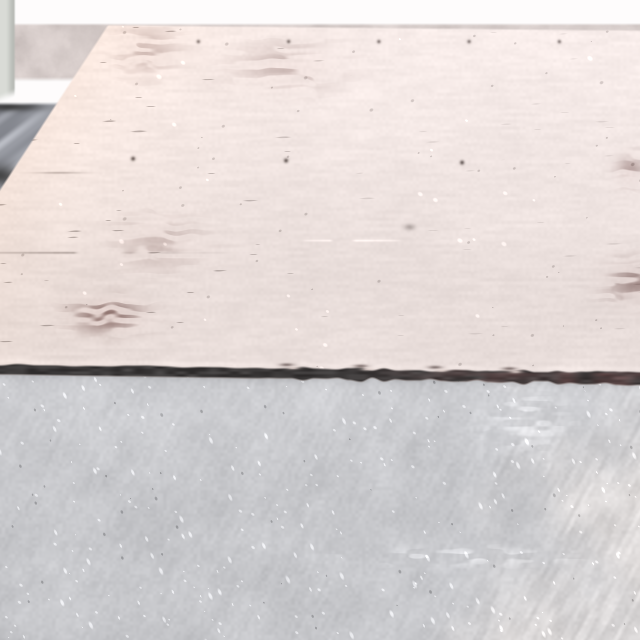
Give the GLSL for this texture, as a Shadertoy shader.

```glsl
float hash(vec2 p) {
    p = fract(p * vec2(0.1031, 0.1137));
    p += dot(p, p.yx + 33.33);
    return fract((p.x + p.y) * p.x * 17.3);
}

float noise(vec2 p) {
    vec2 i = floor(p), f = fract(p);
    f = f * f * (3.0 - 2.0 * f);
    return mix(mix(hash(i), hash(i + vec2(1, 0)), f.x),
               mix(hash(i + vec2(0, 1)), hash(i + 1.0), f.x), f.y);
}

float fbm(vec2 p) {
    float sum = 0.0, gain = 0.5;
    for (int i = 0; i < 5; i++) {
        sum += gain * noise(p);
        p = mat2(1.6, 1.2, -1.2, 1.6) * p + 7.3;
        gain *= 0.5;
    }
    return sum;
}

float below(float edge, float v, float soft) {
    return 1.0 - smoothstep(edge - soft, edge + soft, v);
}

float blob(vec2 p, float x, float y, float w, float h) {
    vec2 d = (p - vec2(x, y)) / vec2(w, h);
    return exp(-dot(d, d));
}

// Short scratches, one per jittered cell
float flecks(vec2 p, float angle, vec2 scale, float density) {
    float c = cos(angle), s = sin(angle);
    vec2 q = mat2(c, -s, s, c) * p * scale;
    vec2 id = floor(q), f = fract(q) - 0.5;
    f -= 0.4 * (vec2(hash(id + 3.1), hash(id + 8.7)) - 0.5);
    float size = mix(0.1, 0.28, hash(id + 21.0));
    return step(1.0 - density, hash(id + 50.0)) * below(size * 0.65, length(f), size * 0.35);
}

vec3 backdrop(vec2 p, float soft) {
    vec3 col = vec3(0.995, 0.99, 0.99);
    // Low wall
    vec3 wall = vec3(0.84, 0.8, 0.79) + 0.16 * (fbm(p * 32.0) - 0.5);
    col = mix(col, wall, below(0.962, p.y, 0.003) * smoothstep(0.871, 0.881, p.y));
    // Folded cloth
    float fold = noise(vec2((p.y - p.x * 0.75) * 75.0, p.x * 9.0));
    vec3 cloth = mix(vec3(0.46, 0.47, 0.5), vec3(0.77, 0.78, 0.81), fold);
    float shade = blob(p, 0.015, 0.833, 0.05, 0.007) + blob(p, 0.0, 0.725, 0.035, 0.017);
    cloth = mix(cloth, vec3(0.2), 0.85 * min(shade, 1.0));
    col = mix(col, cloth, below(0.838, p.y, 0.004));
    // Post
    vec3 post = mix(vec3(0.85, 0.86, 0.84), vec3(0.72, 0.73, 0.71), smoothstep(0.008, 0.022, p.x));
    return mix(col, post, below(0.023, p.x, soft) * smoothstep(0.838, 0.855, p.y - p.x * 0.4));
}

vec3 plywood(vec2 p) {
    vec3 col = mix(vec3(0.905, 0.862, 0.85), vec3(0.968, 0.925, 0.915), smoothstep(0.45, 0.95, p.y));
    float fromLeft = max(p.x - (p.y - 0.703) * 0.655, 0.0);
    col += vec3(0.025, 0.0, -0.025) * exp(-fromLeft * 5.0);
    col += 0.045 * (fbm(p * vec2(9, 14)) - 0.48) + 0.03 * (noise(p * vec2(30, 190)) - 0.5);
    col += 0.02 * (noise(p * 210.0) - 0.5);
    // Grain tears gathered in patches
    float patches = blob(p, 0.168, 0.507, 0.052, 0.026)
                  + 0.45 * blob(p, 0.45, 0.895, 0.075, 0.035)
                  + 0.75 * blob(p, 0.995, 0.56, 0.045, 0.032)
                  + 0.6 * blob(p, 0.985, 0.735, 0.022, 0.025)
                  + 0.4 * blob(p, 0.23, 0.92, 0.05, 0.04)
                  + 0.35 * blob(p, 0.25, 0.62, 0.07, 0.04);
    float tears = smoothstep(0.42, 0.78, noise(p * vec2(24, 150) + noise(p * 40.0)));
    col -= patches * (vec3(0.32, 0.36, 0.36) * tears + vec3(0.03, 0.05, 0.05));
    // Loose streaks, denser toward the left
    col -= 0.22 * flecks(p, 0.03, vec2(18, 130), 0.06) * mix(1.0, 0.3, smoothstep(0.2, 0.7, p.x));
    col -= 0.14 * flecks(p + 0.37, 0.5, vec2(60, 75), 0.025);
    col += 0.1 * flecks(p + 0.71, 1.0, vec2(60, 45), 0.02);
    // Long seams
    float broken = smoothstep(0.3, 0.6, noise(vec2(p.x * 30.0, 4.0)));
    col -= 0.2 * broken * blob(p, 0.12, 0.605, 0.16, 0.0018);
    col -= 0.18 * blob(p, 0.092, 0.73, 0.035, 0.0018);
    col += 0.09 * broken * blob(p, 0.55, 0.624, 0.1, 0.0018);
    // Nail rows
    for (int i = 0; i < 5; i++) {
        float k = float(i);
        col -= 0.38 * blob(p, 0.31 + 0.141 * k, 0.935, 0.0032, 0.0032);
        if (i < 3) col -= 0.48 * blob(p, 0.208 + 0.257 * k - 0.018 * mod(k, 2.0), 0.752 - 0.003 * k, 0.0036, 0.0036);
    }
    return col - 0.22 * blob(p, 0.64, 0.645, 0.008, 0.005);
}

vec3 concrete(vec2 p) {
    float worn = smoothstep(0.85, 1.35, p.x + 0.35 * (0.4 - p.y) + 0.75 * (fbm(p * 5.0 + 2.0) - 0.35));
    vec3 col = mix(vec3(0.775, 0.778, 0.792), vec3(0.885, 0.868, 0.862), worn);
    col += 0.09 * (fbm(p * 20.0) - 0.48) + 0.035 * (noise(p * 190.0) - 0.5);
    col += 0.035 * smoothstep(0.25, 0.41, p.y);
    // Slanted scuffs and pits
    float slanted = noise(mat2(0.88, 0.47, -0.47, 0.88) * p * vec2(150, 28));
    col += (0.03 + 0.1 * worn) * (slanted - 0.5);
    col += 0.15 * flecks(p, 0.45, vec2(75, 32), 0.1);
    col += 0.13 * flecks(p + 0.43, 0.9, vec2(95, 60), 0.08);
    col -= 0.17 * flecks(p + 0.19, 0.4, vec2(85, 60), 0.03);
    float scuffs = blob(p, 0.73, 0.13, 0.16, 0.014) + blob(p, 0.82, 0.34, 0.06, 0.04);
    return col + 0.12 * scuffs * smoothstep(0.4, 0.75, noise(p * vec2(40, 130)));
}

void mainImage(out vec4 fragColor, in vec2 fragCoord) {
    vec2 p = fragCoord / iResolution.xy;
    float soft = 1.0 / iResolution.y + 0.0008;
    // Board over the backdrop
    float side = p.x * 0.836 - (p.y - 0.703) * 0.548;
    float board = smoothstep(-soft, soft, side) * below(0.962 - 0.01 * p.x, p.y, soft);
    vec3 col = mix(backdrop(p, soft), plywood(p), board);
    // Floor and ragged dark gap
    float chips = smoothstep(0.35, 0.55, p.x) * (noise(vec2(p.x * 55.0, 1.0)) - 0.5);
    float top = 0.43 - 0.012 * p.x + 0.003 * (noise(vec2(p.x * 35.0, 9.0)) - 0.5) + 0.004 * chips;
    float bottom = 0.415 - 0.015 * p.x - 0.007 * chips;
    col += 0.035 * blob(p, p.x, top + 0.005, 1.0, 0.004);
    float ground = below(bottom, p.y, soft);
    col = mix(col, concrete(p) - 0.09 * exp(min(p.y - bottom, 0.0) * 160.0), ground);
    float rust = smoothstep(0.5, 0.9, p.x) * noise(p * vec2(35, 200));
    vec3 gap = mix(vec3(0.22, 0.21, 0.21), vec3(0.36, 0.27, 0.27), rust);
    gap += 0.12 * (noise(p * vec2(60, 230)) - 0.4);
    col = mix(col, gap, below(top, p.y, soft) * (1.0 - ground));
    // Splinters along the lip
    for (int i = 0; i < 4; i++) {
        float x = 0.448 + 0.116 * float(i), y = 0.428 - 0.002 * float(i);
        col = mix(col, vec3(0.42, 0.36, 0.35), 0.75 * blob(p, x, y + 0.002, 0.011, 0.0028));
        col = mix(col, vec3(0.9, 0.84, 0.82), 0.8 * blob(p, x + 0.01, y - 0.003, 0.01, 0.0025));
    }
    fragColor = vec4(clamp(col, 0.0, 1.0), 1.0);
}
```
